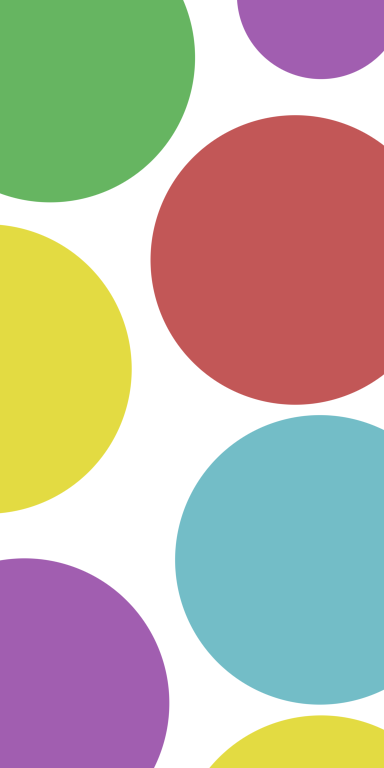
Give the GLSL for this background, as a WebGL 1 fragment shader.

```glsl
precision highp float;

uniform vec2 u_resolution;

// Paints a smooth-edged disc over the colour below
vec3 paintDisc(vec3 below, vec2 p, vec2 center, float radius, vec3 color) {
  float pixel = 1.0 / u_resolution.x;
  float edge = length(p - center) - radius;
  return mix(below, color, 1.0 - smoothstep(-0.7 * pixel, 0.7 * pixel, edge));
}

void main() {
  // The canvas is one unit wide and two units high
  vec2 p = gl_FragCoord.xy / u_resolution.x;

  vec3 purple = vec3(0.63, 0.37, 0.69);
  vec3 yellow = vec3(0.89, 0.86, 0.26);
  vec3 green = vec3(0.40, 0.71, 0.38);
  vec3 red = vec3(0.76, 0.34, 0.34);
  vec3 teal = vec3(0.45, 0.74, 0.78);
  float large = 0.377;

  vec3 color = vec3(1.0);

  // Left column, top to bottom
  color = paintDisc(color, p, vec2(0.131, 1.850), large, green);
  color = paintDisc(color, p, vec2(-0.034, 1.039), large, yellow);
  color = paintDisc(color, p, vec2(0.064, 0.169), large, purple);

  // Right column, top to bottom
  color = paintDisc(color, p, vec2(0.836, 2.013), 0.219, purple);
  color = paintDisc(color, p, vec2(0.769, 1.323), large, red);
  color = paintDisc(color, p, vec2(0.833, 0.542), large, teal);
  color = paintDisc(color, p, vec2(0.836, -0.240), large, yellow);

  gl_FragColor = vec4(color, 1.0);
}
```
